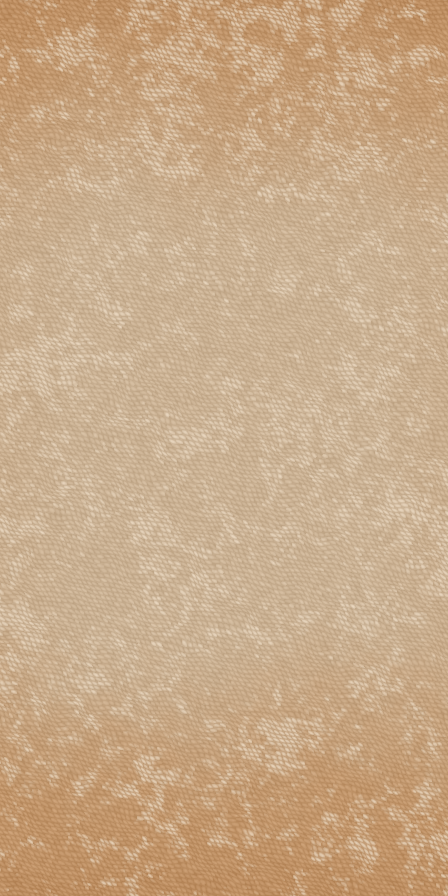
This texture is drawn by a WebGL 2 fragment shader. Its source:

```glsl
#version 300 es
precision highp float;

uniform vec2 u_resolution;
out vec4 fragColor;

float hash(vec2 p) {
    vec3 q = fract(p.xyx * vec3(0.1031, 0.1030, 0.0973));
    q += dot(q, q.yzx + 33.33);
    return fract((q.x + q.y) * q.z);
}

float noise(vec2 p) {
    vec2 cell = floor(p);
    vec2 f = fract(p);
    f = f * f * (3.0 - 2.0 * f);
    float low = mix(hash(cell), hash(cell + vec2(1.0, 0.0)), f.x);
    float high = mix(hash(cell + vec2(0.0, 1.0)), hash(cell + vec2(1.0, 1.0)), f.x);
    return mix(low, high, f.y);
}

float fbm(vec2 p) {
    float sum = 0.0;
    float amplitude = 0.5;
    for (int i = 0; i < 5; i++) {
        sum += amplitude * noise(p);
        p = mat2(1.6, 1.2, -1.2, 1.6) * p + 17.3;
        amplitude *= 0.5;
    }
    return sum;
}

// Staggered slanted stitches: x is the raised thread, y a random value per stitch
vec2 weave(vec2 p) {
    p += 0.011 * vec2(noise(p * 24.0), noise(p * 24.0 + 40.0));
    vec2 q = vec2(p.x * 80.0, p.y * 98.0 + p.x * 16.0);
    q.x += 0.5 * mod(floor(q.y), 2.0);
    vec2 local = fract(q) - 0.5;
    local.y += 0.45 * local.x;
    float thread = 1.0 - smoothstep(0.1, 0.6, length(local * vec2(0.8, 1.15)));
    return vec2(thread, hash(floor(q) + 5.0));
}

void main() {
    // Width spans 0 to 1, height 0 to 2
    vec2 p = 2.0 * gl_FragCoord.xy / u_resolution.y;
    vec2 stitch = weave(p);
    float cloud = fbm(p * 4.0 + 3.0);
    float grain = fbm(p * 34.0 + 60.0);

    // Warm stain gathering at the top and bottom, faintly at the sides
    float y = p.y + 0.22 * (cloud - 0.48) + 0.1 * (grain - 0.48);
    float stain = 1.0 - smoothstep(0.08, 0.62, y);
    stain = max(stain, 0.95 * smoothstep(1.4, 2.04, y + 0.05 * p.x));
    float side = smoothstep(0.3, 0.52, abs(p.x - 0.5));
    stain = clamp(stain + 0.12 * side, 0.0, 1.0);
    vec3 color = mix(vec3(0.788, 0.69, 0.572), vec3(0.75, 0.573, 0.402), stain);

    // Deeper tone along the outer ends
    float rim = smoothstep(0.84, 1.03, abs(p.y - 1.0) + 0.15 * (grain - 0.5));
    color -= rim * vec3(0.015, 0.025, 0.03);

    // Worn patches: small clouds and upright or level streaks broken up by grain
    float streaks = max(fbm(p * vec2(15.0, 6.0) + 21.0), fbm(p * vec2(5.0, 16.0) + 83.0));
    float wear = 0.35 * fbm(p * 6.0 + 31.0) + 0.65 * streaks + 0.8 * (grain - 0.48);
    wear += 0.2 * (stitch.y - 0.5) + 0.12 * (noise(p * 150.0) - 0.5);
    wear = smoothstep(0.5, 0.82, wear);
    color = mix(color, vec3(0.86, 0.785, 0.69), wear * (0.3 + 0.5 * stitch.x));

    // Thread relief, uneven stitches and fine fibre
    float relief = 0.07 * (stitch.x - 0.38) + 0.028 * (stitch.y - 0.5);
    relief += 0.035 * (noise(p * 190.0) - 0.5);
    color += relief * vec3(0.9, 1.0, 1.1);

    fragColor = vec4(clamp(color, 0.0, 1.0), 1.0);
}
```
